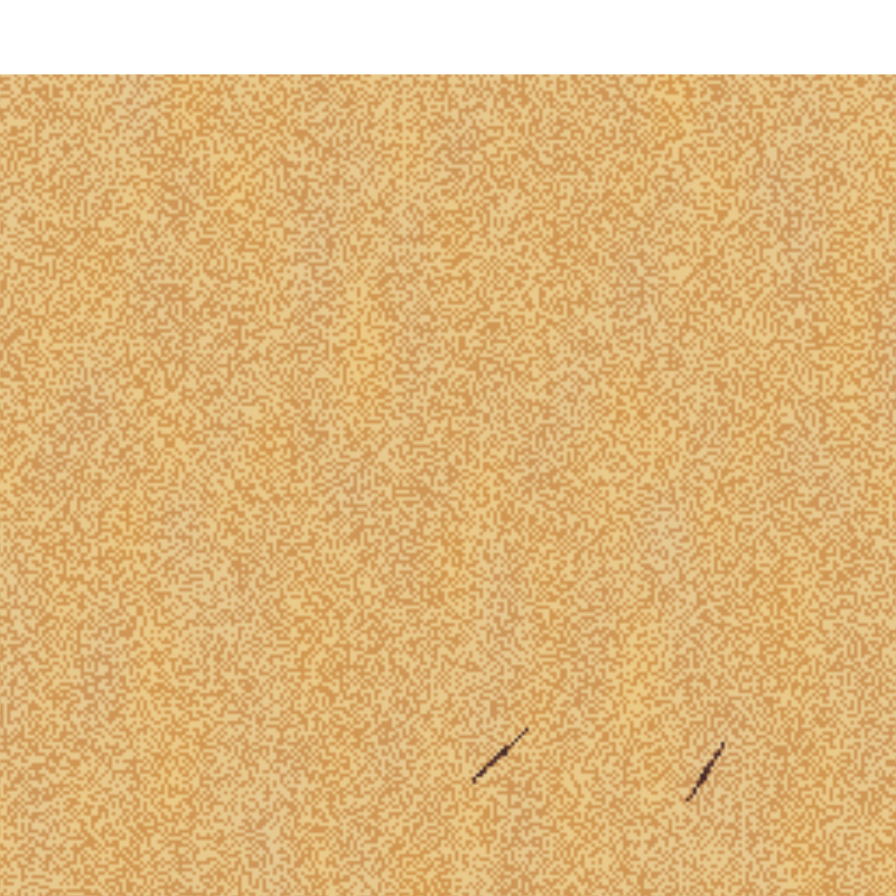
Give the GLSL for this texture, as a three.js fragment shader.

```glsl
// Fine two-tone sand grain under a plain white band, with two dark slivers near the bottom.
varying vec2 vUv;

const float CELLS = 256.0;          // grains across the canvas
const float SAND_TOP = 0.917;       // height where the white band begins
const float EDGE = 0.001;           // softness of the band edge
const float GRAIN_BLUR = 0.92;      // 1 blends grains fully, 0 leaves hard squares
const float REPULSION = 0.7;        // how strongly neighbouring grains differ
const float DARK_BIAS = -0.04;      // threshold between dark and light grains
const float DRIFT_SHARE = 0.09;     // slow change in the share of dark grains
const float DRIFT_TINT = 0.035;     // slow change in warmth

const vec3 WHITE = vec3(1.0);
const vec3 LIGHT_SAND = vec3(0.91, 0.79, 0.55);
const vec3 DARK_SAND = vec3(0.815, 0.59, 0.33);
const vec3 SLIVER_INK = vec3(0.25, 0.15, 0.14);
const vec3 SLIVER_BROWN = vec3(0.42, 0.25, 0.20);

const vec2 SLIVER_A0 = vec2(0.529, 0.129);
const vec2 SLIVER_A1 = vec2(0.588, 0.186);
const vec2 SLIVER_B0 = vec2(0.768, 0.105);
const vec2 SLIVER_B1 = vec2(0.808, 0.171);
const float SLIVER_TIP = 0.0017;    // half width at the ends
const float SLIVER_BELLY = 0.0045;  // half width in the middle

float hash(vec2 p) {
  vec3 q = fract(vec3(p.xyx) * 0.1031);
  q += dot(q, q.yzx + 33.33);
  return fract((q.x + q.y) * q.z);
}

// Layered sines, stretched upward into faint wavering streaks.
float drift(vec2 p, float seed) {
  float sum = 0.0;
  for (int i = 0; i < 6; i++) {
    float n = float(i) + seed;
    vec2 wave = vec2(14.0 + 11.0 * float(i), 16.0 * sin(n * 2.4));
    sum += sin(dot(wave, p) + n * 1.7 + 1.6 * sin(p.y * (5.0 + 3.0 * float(i)) + n));
  }
  return sum / 6.0;
}

// Random value lowered by its neighbours, which breaks up large clumps.
float grainNoise(vec2 cell) {
  float around = hash(cell + vec2(1.0, 0.0)) + hash(cell - vec2(1.0, 0.0))
               + hash(cell + vec2(0.0, 1.0)) + hash(cell - vec2(0.0, 1.0));
  return hash(cell) - 0.5 - REPULSION * (around * 0.25 - 0.5);
}

// Ragged spindle between two points, decided grain by grain.
float sliver(vec2 p, vec2 a, vec2 b, float ragged) {
  vec2 along = b - a;
  float h = clamp(dot(p - a, along) / dot(along, along), 0.0, 1.0);
  float belly = pow(1.0 - abs(2.0 * h - 1.0), 3.0);
  float width = mix(SLIVER_TIP, SLIVER_BELLY, belly) * (0.55 + 0.8 * ragged);
  return step(length(p - a - along * h), width);
}

vec3 grainColor(vec2 cell) {
  vec2 p = (cell + 0.5) / CELLS;
  float light = step(DARK_BIAS + DRIFT_SHARE * drift(p, 0.0), grainNoise(cell));
  vec3 color = mix(DARK_SAND, LIGHT_SAND, light);
  color += DRIFT_TINT * drift(p, 7.3) * vec3(0.5, 0.1, -1.0);

  float ragged = hash(cell + 411.0);
  float ink = max(sliver(p, SLIVER_A0, SLIVER_A1, ragged),
                  sliver(p, SLIVER_B0, SLIVER_B1, ragged));
  vec3 inkColor = mix(SLIVER_INK, SLIVER_BROWN, hash(cell + 97.0));
  return mix(color, inkColor, ink);
}

void main() {
  // Blend the four nearest grains for softly smoothed squares.
  vec2 grid = vUv * CELLS - 0.5;
  vec2 cell = floor(grid);
  vec2 blend = clamp((fract(grid) - 0.5) / GRAIN_BLUR + 0.5, 0.0, 1.0);
  vec3 low = mix(grainColor(cell), grainColor(cell + vec2(1.0, 0.0)), blend.x);
  vec3 high = mix(grainColor(cell + vec2(0.0, 1.0)), grainColor(cell + 1.0), blend.x);
  vec3 sand = mix(low, high, blend.y);

  // White band above the sand.
  float band = smoothstep(SAND_TOP - EDGE, SAND_TOP + EDGE, vUv.y);
  gl_FragColor = vec4(mix(sand, WHITE, band), 1.0);
}
```
